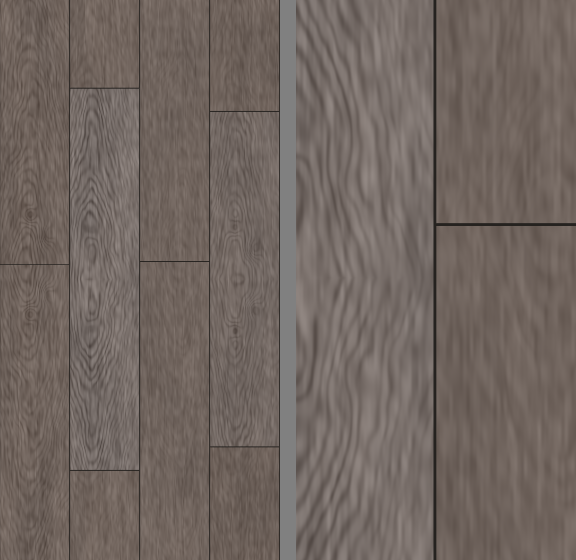
Left: the whole. Right: its middle third, enlarged.
Give the GLSL for this texture, as a WebGL 2 fragment shader.

```glsl
#version 300 es
precision highp float;
// Grey-brown oak floor: four columns of long boards with staggered end joints.
// Each board layers stretched-noise fibres over contour-line growth rings that
// form arches and bend round knots; thin dark seams are drawn on top.
uniform vec2 u_resolution;
out vec4 fragColor;

const float COLUMNS = 4.0;
const float SEAM_SHIFT = 0.0013;
const float SEAM_HALF = 0.0017;
const vec3 WARM_OAK = vec3(0.438, 0.389, 0.361);
const vec3 GREY_OAK = vec3(0.470, 0.434, 0.418);
const vec3 SEAM_COLOR = vec3(0.13, 0.12, 0.11);

// Per column, in canvas widths: heights of the lower and upper end joint
const vec4 LOW_JOINT = vec4(1.055, 0.320, 1.066, 0.404);
const vec4 HIGH_JOINT = vec4(1.055, 1.685, 1.066, 1.602);
// Per column: ring contrast, greyness, ring axis and knot strength
const vec4 FIGURE = vec4(0.55, 1.0, 0.16, 0.55);
const vec4 GREYNESS = vec4(0.05, 0.85, 0.08, 0.55);
const vec4 AXIS = vec4(0.42, 0.30, 0.60, 0.36);
const vec4 KNOTS = vec4(1.0, 0.35, 0.0, 0.9);

float hash(vec2 p) {
  return fract(sin(dot(p, vec2(127.1, 311.7))) * 43758.5453);
}

float noise(vec2 p) {
  vec2 i = floor(p), f = fract(p);
  f = f * f * (3.0 - 2.0 * f);
  return mix(mix(hash(i), hash(i + vec2(1, 0)), f.x),
             mix(hash(i + vec2(0, 1)), hash(i + vec2(1, 1)), f.x), f.y);
}

float fbm(vec2 p) {
  float sum = 0.0, gain = 0.5;
  for (int i = 0; i < 4; i++) {
    sum += gain * noise(p);
    p = p * 2.03 + 17.3;
    gain *= 0.5;
  }
  return sum;
}

// Gaussian bump of two knots beside the ring axis
float knotField(vec2 q, float axis, float seed) {
  float field = 0.0;
  for (int i = 0; i < 2; i++) {
    float k = float(i);
    vec2 center = vec2(axis + 0.26 * k, 0.66 - 0.28 * k + 0.1 * hash(vec2(seed, k)));
    vec2 d = (q - center) / vec2(0.10, 0.13);
    field += (1.0 - 0.3 * k) * exp(-dot(d, d));
  }
  return field;
}

// Darkness of the growth rings; q is in board widths, y measured from the middle
float growthRings(vec2 q, float axis, float knot, float seed) {
  float dx = q.x - axis;
  float wobble = fbm(vec2(q.x * 3.0, q.y * 1.3) + seed) - 0.5;
  float height = 4.2 * q.y + 19.0 * sqrt(dx * dx + 0.012) + 4.5 * wobble + 4.0 * knot;
  float line = pow(0.5 + 0.5 * sin(6.2832 * height), 1.8);
  return line * mix(0.3, 1.0, exp(-7.0 * dx * dx));
}

// Fine fibres: long streaks, slanted flecks and short pores, centred on zero
float fibres(vec2 q, float seed) {
  float streak = noise(vec2(q.x * 24.0, q.y * 1.6) + seed) - 0.5;
  float fleck = noise(vec2(q.x * 30.0 + q.y * 5.0, q.y * 11.0) + seed * 1.7) - 0.5;
  float pore = noise(vec2(q.x * 62.0, q.y * 7.0) + seed * 2.3) - 0.5;
  return 0.040 * streak + 0.048 * fleck + 0.060 * pore;
}

float lineCover(float dist, float halfWidth, float pixel) {
  return clamp((halfWidth - dist) / pixel + 0.5, 0.0, 1.0);
}

void main() {
  float pixel = 1.0 / u_resolution.x;
  vec2 p = gl_FragCoord.xy * pixel;
  float across = (p.x + SEAM_SHIFT) * COLUMNS;
  int column = int(mod(floor(across), COLUMNS));
  float low = LOW_JOINT[column], high = HIGH_JOINT[column];

  // Board identity: the middle board carries the column's full figure
  bool single = low == high;
  bool middle = p.y > low && p.y < high;
  float feature = single || middle ? 1.0 : 0.0;
  float board = step(low, p.y) + step(high, p.y);
  float seed = 13.0 * float(column) + 5.0 * feature + 3.0;
  float fibreSeed = seed + 7.0 * board;

  // Grain is mirrored about the middle of the column
  float center = 0.5 * (low + high);
  vec2 q = vec2(fract(across), abs(p.y - center) * COLUMNS);
  vec2 fibrePos = vec2(q.x, p.y * COLUMNS);
  float axis = AXIS[column];
  float knot = knotField(q, axis, seed) * KNOTS[column] * feature;
  float figure = mix(0.22, FIGURE[column], feature);
  float rings = growthRings(q, axis, knot, seed);

  // Wood tone
  vec3 color = mix(WARM_OAK, GREY_OAK, GREYNESS[column] * feature);
  float cloud = fbm(vec2(q.x * 3.5, q.y * 0.9) + seed * 3.1) - 0.47;
  color += cloud * vec3(0.085, 0.075, 0.068);
  color += 0.014 * (hash(vec2(seed, board)) - 0.5);
  color += fibres(fibrePos, fibreSeed) * (1.0 + 0.35 * figure);
  float patchy = 0.45 + 1.1 * noise(vec2(q.x * 9.0, q.y * 3.0) + seed);
  color -= 0.105 * figure * patchy * (rings - 0.22);
  color -= 0.055 * knot * knot;

  // Seams between columns and at board ends
  float sideDist = abs(fract(across + 0.5) - 0.5) / COLUMNS;
  float endDist = min(abs(p.y - low), abs(p.y - high));
  float seam = max(lineCover(sideDist, SEAM_HALF, pixel),
                   lineCover(endDist, column == 0 ? 0.0011 : SEAM_HALF, pixel));
  fragColor = vec4(mix(color, SEAM_COLOR, seam * 0.95), 1.0);
}
```
